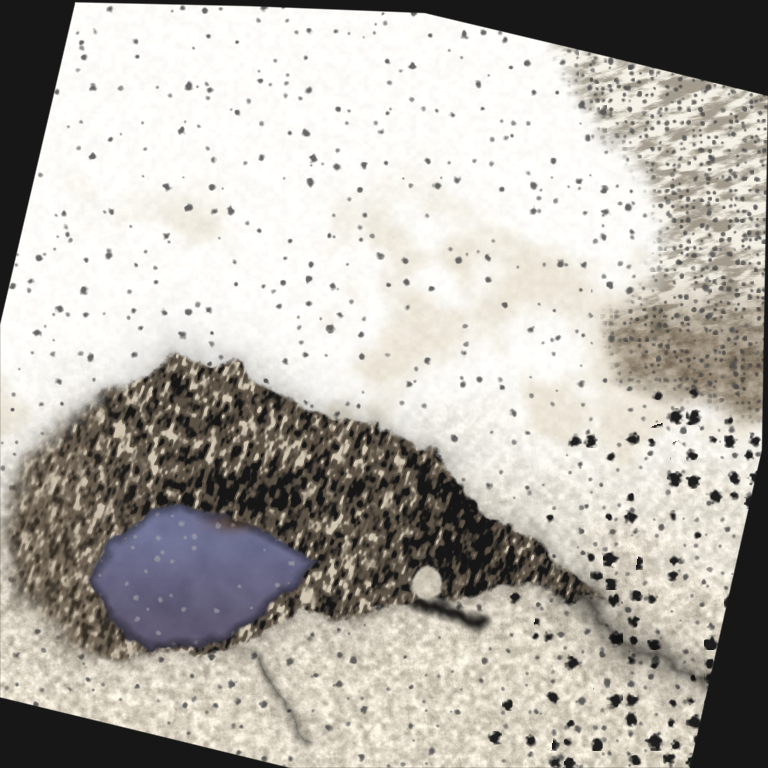
A Shadertoy shader for this texture:

```glsl
const vec2[12] FRAME = vec2[12](
    vec2(.098,.997), vec2(.325,.992), vec2(.553,.983), vec2(.776,.93), vec2(1,.875), vec2(.992,.414),
    vec2(.945,.207), vec2(.898,0), vec2(.378,0), vec2(.19,.046), vec2(0,.092), vec2(0,.577));
const vec2[12] BED = vec2[12](
    vec2(.228,.547), vec2(.312,.521), vec2(.378,.473), vec2(.443,.447), vec2(.45,.195), vec2(.39,.206),
    vec2(.325,.16), vec2(.18,.147), vec2(.1,.147), vec2(.026,.22), vec2(.007,.3), vec2(.04,.41));
const vec2[12] TAIL = vec2[12](
    vec2(.4,.46), vec2(.443,.447), vec2(.521,.437), vec2(.592,.395), vec2(.625,.336), vec2(.71,.284),
    vec2(.79,.218), vec2(.68,.245), vec2(.61,.225), vec2(.54,.23), vec2(.456,.193), vec2(.4,.2));
const vec2[12] POOL = vec2[12](
    vec2(.234,.342), vec2(.28,.333), vec2(.325,.326), vec2(.378,.29), vec2(.423,.271), vec2(.365,.219),
    vec2(.293,.167), vec2(.195,.151), vec2(.143,.193), vec2(.117,.245), vec2(.143,.297), vec2(.195,.329));
const vec2[12] STAIN = vec2[12](
    vec2(.73,.95), vec2(.755,.88), vec2(.785,.82), vec2(.83,.77), vec2(.865,.71), vec2(.85,.63),
    vec2(.8,.59), vec2(.815,.52), vec2(.9,.49), vec2(1,.46), vec2(1.05,.6), vec2(1.05,.9));

float hash(vec2 p) { return fract(sin(dot(p, vec2(127.1, 311.7))) * 43758.5); }

float noise(vec2 p) {
    vec2 i = floor(p), f = fract(p);
    f = f * f * (3. - 2. * f);
    return mix(mix(hash(i), hash(i + vec2(1, 0)), f.x),
               mix(hash(i + vec2(0, 1)), hash(i + 1.), f.x), f.y);
}

float fbm(vec2 p) {
    float sum = 0., amp = .53;
    for (int i = 0; i < 4; i++) {
        sum += amp * noise(p);
        p = mat2(1.6, 1.2, -1.2, 1.6) * p + 7.3;
        amp *= .5;
    }
    return sum;
}

float segment(vec2 p, vec2 a, vec2 b) {
    vec2 e = b - a, w = p - a;
    return length(w - e * clamp(dot(w, e) / dot(e, e), 0., 1.));
}

// Signed distance, negative inside
float polygon(vec2 p, vec2[12] v) {
    float d = 9., s = 1.;
    for (int i = 0, j = 11; i < 12; j = i, i++) {
        vec2 e = v[j] - v[i], w = p - v[i];
        d = min(d, segment(p, v[i], v[j]));
        bvec3 c = bvec3(p.y >= v[i].y, p.y < v[j].y, e.x * w.y > e.y * w.x);
        if (all(c) || all(not(c))) s = -s;
    }
    return s * d;
}

float inside(float d, float soft) { return 1. - smoothstep(-soft, soft, d); }

float glow(vec2 p, vec2 c, vec2 size) { vec2 q = (p - c) / size; return exp(-dot(q, q)); }

// One irregular dot per occupied cell
float speckles(vec2 p, float cells, float density, float radius, float px) {
    vec2 id = floor(p * cells);
    vec2 c = (id + .25 + .5 * vec2(hash(id + 3.1), hash(id + 8.7))) / cells;
    float r = radius * (.5 + .7 * hash(id + 5.3));
    float d = length(p - c) + (noise(p * 240.) - .5) * r * .9;
    return step(hash(id), density) * inside(d - r, px + r * .25);
}

vec3 ground(vec2 p, float px) {
    float grain = fbm(p * 130.) - .5, broad = fbm(p * 11.);
    float low = smoothstep(.54, .17, p.y + .2 * (broad - .5));
    vec3 c = mix(vec3(1, .995, .98), vec3(.87, .84, .775), low);
    c -= vec3(.07, .09, .13) * smoothstep(.5, .75, broad) * smoothstep(.3, .1, abs(p.y - .55));
    c += grain * mix(.07, .48, low);
    // Weathered corner with a brown rim
    float stain = inside(polygon(p + .03 * (broad - .5), STAIN), .025);
    float streaks = fbm(mat2(1, -.25, .25, 1) * p * vec2(45, 120));
    vec3 worn = mix(vec3(.57, .54, .48), vec3(.96, .94, .89), smoothstep(.3, .65, streaks));
    c = mix(c, worn, stain * .85);
    c = mix(c, vec3(.48, .42, .34) + .4 * grain, stain * .7 * smoothstep(.66, .53, p.y));
    c = mix(c, vec3(.24), stain * .75 * speckles(p, 110., .45, .0028, px));
    // Dots, larger toward the lower right
    float right = smoothstep(.62, .9, p.x + .15 * (.5 - p.y));
    float coarse = right * smoothstep(.56, .42, p.y);
    c = mix(c, vec3(.3), .85 * speckles(p, 31., .43, .0038, px));
    c = mix(c, vec3(.37), .7 * speckles(p + .37, 60., .12 + .18 * right, .0025, px));
    return mix(c, vec3(.12), speckles(p + .11, 38., .5 * coarse, .0075, px));
}

vec3 creases(vec3 c, vec2 p) {
    vec2 q = p + .025 * (fbm(p * 22.) - .5);
    float crack = min(segment(q, vec2(.34, .145), vec2(.36, .085)), segment(q, vec2(.36, .085), vec2(.4, .03)));
    float gully = min(segment(q, vec2(.76, .225), vec2(.82, .165)), segment(q, vec2(.82, .165), vec2(.92, .115)));
    float shadow = segment(q, vec2(.54, .215), vec2(.62, .185));
    c *= 1. - .45 * exp(-crack * 170.);
    c *= 1. - .54 * exp(-gully * 55.);
    return c * (1. - .85 * inside(shadow - .008, .008));
}

vec3 shells(vec2 p) {
    vec2 q = mat2(.94, .34, -.34, .94) * p;
    float flecks = mix(noise(q * vec2(170, 85)), noise(q * vec2(290, 170)), .35);
    float left = smoothstep(.24, .04, p.x + .25 * (p.y - .3));
    float dark = .12 * smoothstep(.42, .62, p.x) + .2 * glow(p, vec2(.33, .345), vec2(.12, .035))
               + .18 * glow(p, vec2(.61, .33), vec2(.04, .08));
    float v = flecks - dark + .18 * (fbm(p * 24.) - .5);
    vec3 c = mix(vec3(.085), vec3(.36, .32, .27), smoothstep(.22, .5, v));
    c = mix(c, vec3(.82, .78, .7), smoothstep(.52, .8, v));
    return mix(c, vec3(.52, .47, .4) + .6 * (flecks - .5), left * .55);
}

vec3 water(vec2 p, float d, float px) {
    vec3 c = mix(vec3(.36, .34, .43), vec3(.44, .45, .58), smoothstep(.17, .32, p.y));
    c += .09 * (fbm(p * 38.) - .5);
    c = mix(c, vec3(.36, .27, .2), .8 * glow(p, vec2(.305, .32), vec2(.03, .012)));
    c = mix(c, vec3(.65), .6 * speckles(p, 65., .25, .003, px));
    return c * mix(.6, 1., smoothstep(0., .016, -d));
}

void mainImage(out vec4 fragColor, in vec2 fragCoord) {
    vec2 p = fragCoord / iResolution.xy;
    float px = 1. / iResolution.y;
    vec3 c = creases(ground(p, px), p);
    // Ragged shell bed
    float ragged = .022 * (fbm(p * 55.) - .5) + .02 * (noise(p * 19.) - .5);
    float bed = min(polygon(p, BED), polygon(p, TAIL)) + ragged;
    c *= 1. - .22 * exp(-max(bed, 0.) * 55.);
    c = mix(c, shells(p), inside(bed, mix(.022, .004, smoothstep(.03, .22, p.x))));
    // Pale stone
    float stone = length(p - vec2(.557, .243)) - .02 + ragged * .4;
    c = mix(c, vec3(.8, .77, .71) + .3 * (fbm(p * 120.) - .5), inside(stone, .003));
    // Still pool
    float pool = polygon(p, POOL) + .6 * ragged;
    c = mix(c, water(p, pool, px), inside(pool, .003));
    // Dark surround
    c = mix(vec3(.09), c, inside(polygon(p, FRAME), px));
    fragColor = vec4(clamp(c, 0., 1.), 1);
}
```
